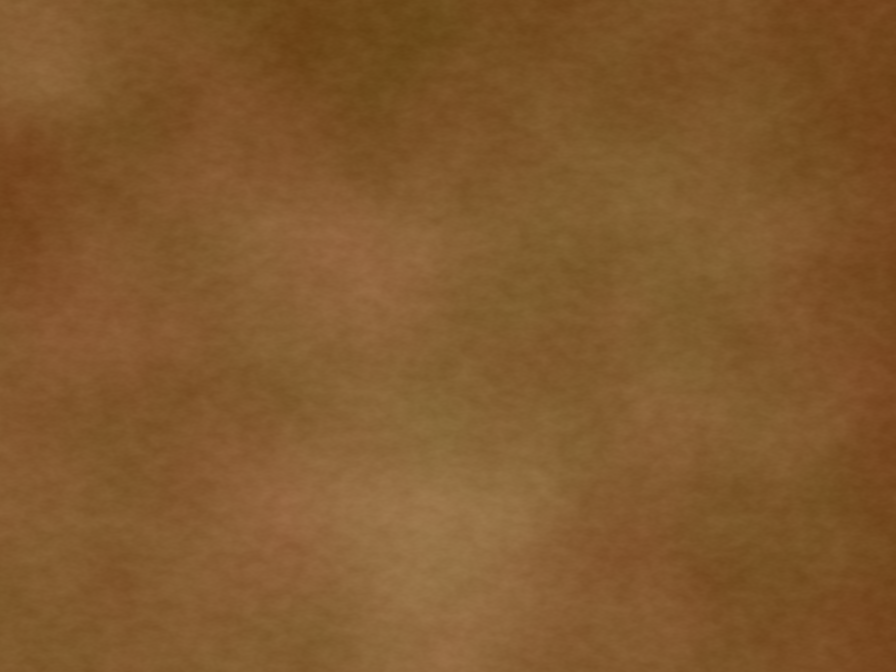
Reproduce this texture procedurally as a Shadertoy shader.

```glsl
// Soft brown backdrop, like stained leather or old paper under uneven light.
// Broad glows and shadows set the tone, fractal gradient noise clouds it,
// a second noise drifts the hue from rust to olive, and fine fibres add grain.

const vec3 DARK_BROWN = vec3(0.405, 0.243, 0.072);
const vec3 LIGHT_TAN  = vec3(0.612, 0.460, 0.293);
const vec3 RUST_SHIFT = vec3(0.018, -0.013, 0.006);  // reversed, it gives olive

const float BASE_TONE      = 0.405;
const float CLOUD_SCALE    = 3.6;
const float CLOUD_CONTRAST = 0.26;
const float CLOUD_GAIN     = 0.56;
const float HUE_SCALE      = 3.6;
const float HUE_CONTRAST   = 1.3;
const float HUE_GAIN       = 0.50;
const vec2  FIBRE_SCALE    = vec2(34.0, 56.0);
const float FIBRE_CONTRAST = 0.13;
const float FIBRE_GAIN     = 0.65;

// Random unit gradient for a lattice cell
vec2 cellGradient(vec2 cell) {
    uvec2 k = uvec2(ivec2(cell) + 4096);
    uint h = k.x * 1597334677u ^ k.y * 3812015801u;
    h = (h ^ (h >> 15)) * 2246822519u;
    h ^= h >> 13;
    float angle = 6.28319 * float(h & 65535u) / 65536.0;
    return vec2(cos(angle), sin(angle));
}

float gradientNoise(vec2 p) {
    vec2 i = floor(p), f = p - i;
    vec2 u = f * f * f * (f * (f * 6.0 - 15.0) + 10.0);
    vec2 e = vec2(0.0, 1.0);
    float a = dot(cellGradient(i), f);
    float b = dot(cellGradient(i + e.yx), f - e.yx);
    float c = dot(cellGradient(i + e.xy), f - e.xy);
    float d = dot(cellGradient(i + e.yy), f - e.yy);
    return mix(mix(a, b, u.x), mix(c, d, u.x), u.y);
}

float fbm(vec2 p, int octaves, float gain) {
    const mat2 TURN = mat2(0.96, 0.28, -0.28, 0.96);
    float sum = 0.0, amplitude = 1.0;
    for (int i = 0; i < octaves; i++) {
        sum += amplitude * gradientNoise(p);
        p = TURN * p * 2.03 + 17.3;
        amplitude *= gain;
    }
    return sum;
}

// Smooth elliptical patch of light
float patchOf(vec2 p, vec2 centre, vec2 radius) {
    vec2 d = (p - centre) / radius;
    return exp(-dot(d, d));
}

// Large-scale light and shade; p spans 0..1 on both axes
float lighting(vec2 p) {
    float tone = BASE_TONE;
    tone += 0.22 * patchOf(p, vec2(0.52, 0.25), vec2(0.42, 0.45));  // wide glow
    tone += 0.28 * patchOf(p, vec2(0.50, 0.17), vec2(0.14, 0.20));  // its core
    tone += 0.14 * patchOf(p, vec2(0.33, 0.68), vec2(0.25, 0.20));
    tone += 0.46 * patchOf(p, vec2(0.05, 0.95), vec2(0.11, 0.14));  // corner
    tone -= 0.36 * patchOf(p, vec2(0.36, 1.02), vec2(0.34, 0.20));  // top shade
    tone -= 0.30 * patchOf(p, vec2(0.00, 0.76), vec2(0.16, 0.12));
    tone -= 0.26 * smoothstep(0.78, 1.04, p.x);                     // right shade
    tone -= 0.12 * patchOf(p, vec2(0.78, 0.08), vec2(0.16, 0.16));
    return tone;
}

void mainImage(out vec4 fragColor, in vec2 fragCoord) {
    vec2 uv = fragCoord / iResolution.xy;
    vec2 p = fragCoord / iResolution.y;

    // Tone: lighting, clouds and slightly horizontal fibres
    float tone = lighting(uv);
    tone += CLOUD_CONTRAST * fbm(p * CLOUD_SCALE * vec2(0.9, 1.1) + 3.7, 5, CLOUD_GAIN);
    tone += FIBRE_CONTRAST * fbm(p * FIBRE_SCALE + 51.0, 3, FIBRE_GAIN);
    vec3 color = mix(DARK_BROWN, LIGHT_TAN, clamp(tone, -0.05, 1.08));

    // Hue drift, with an olive band through the right of centre
    float hue = HUE_CONTRAST * fbm(p * HUE_SCALE + 23.1, 5, HUE_GAIN);
    hue -= 0.55 * patchOf(uv, vec2(0.68, 0.55), vec2(0.22, 0.40));
    hue += 0.45 * patchOf(uv, vec2(0.28, 0.45), vec2(0.20, 0.25));
    hue += 0.60 * smoothstep(0.82, 1.0, uv.x);
    hue += 0.40 * patchOf(uv, vec2(0.00, 0.75), vec2(0.16, 0.20));
    color += RUST_SHIFT * clamp(hue, -1.0, 1.0);

    fragColor = vec4(color, 1.0);
}
```
